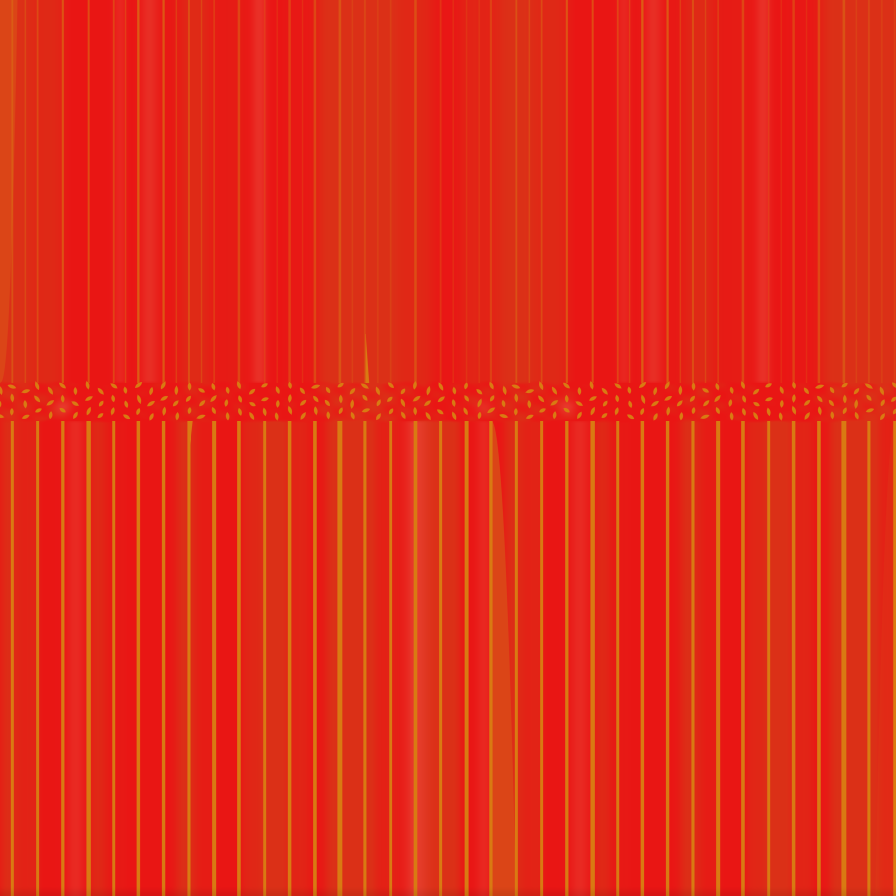
This pattern is drawn by a Shadertoy shader. Its source:

```glsl
// Red vertical stripes with ochre pinstripes, split by a narrow band of scattered seeds.
// Lines and seeds share one grid whose variation recurs every 40 columns; layered
// sines shade the ground, and curved wedges break the stripes in a few places.

const float TAU = 6.2831853;
const float COLUMNS = 71.11;   // grid columns across the canvas
const float PERIOD = 40.0;     // columns before the variation recurs
const float BAND_LOW = 0.530;
const float BAND_HIGH = 0.573;

float hash(vec2 p) {
    return fract(sin(dot(p, vec2(127.1, 311.7))) * 4375.85);
}

// Soft vertical highlight, centred on c within the recurring period
float streak(float t, float c, float width) {
    float d = abs(fract(t - c + 0.5) - 0.5) / width;
    return exp(-d * d);
}

// Filled span from 0 to width along d
float wedge(float d, float width, float aa) {
    return smoothstep(-aa, aa, d) * smoothstep(-aa, aa, width - d) * step(0.0001, width);
}

// Pointed seed: the overlap of two circles, upright and centred
float seedDistance(vec2 p, float halfLength, float halfWidth) {
    float offset = (halfLength * halfLength - halfWidth * halfWidth) / (2.0 * halfWidth);
    return length(vec2(abs(p.x) + offset, p.y)) - offset - halfWidth;
}

// Seeds in three rows, with alternate columns raised
float seeds(vec2 uv, float aa) {
    vec2 q = vec2(uv.x, uv.y - BAND_LOW) * COLUMNS;
    float column = floor(q.x + 0.5);
    float lift = mix(-0.1, 0.3, mod(column, 2.0));
    float row = clamp(floor(q.y - lift), 0.0, 2.0);
    vec2 id = vec2(mod(column, PERIOD), row);
    vec2 p = q - vec2(column, row + 0.5 + lift);
    p -= 0.14 * (vec2(hash(id + 3.0), hash(id + 8.0)) - 0.5);
    float angle = (hash(id) - 0.5) * 2.6;
    p = mat2(cos(angle), sin(angle), -sin(angle), cos(angle)) * p;
    float d = seedDistance(p, 0.27 + 0.1 * hash(id + 5.0), 0.14) / COLUMNS;
    return 1.0 - smoothstep(-aa, aa, d);
}

void mainImage(out vec4 fragColor, in vec2 fragCoord) {
    vec2 uv = fragCoord / iResolution.xy;
    float aa = 0.7 / min(iResolution.x, iResolution.y);
    float t = uv.x * COLUMNS / PERIOD;
    float above = step(BAND_HIGH, uv.y);
    float below = 1.0 - step(BAND_LOW, uv.y);
    float inBand = smoothstep(BAND_LOW - 0.003, BAND_LOW + 0.003, uv.y)
                 * (1.0 - smoothstep(BAND_HIGH - 0.003, BAND_HIGH + 0.003, uv.y));

    // Ground shading
    float upperTone = cos(3.0 * TAU * (t - 0.05)) + 0.8 * cos(TAU * (t - 0.8))
                    + 0.3 * sin(11.0 * TAU * t);
    float lowerTone = cos(6.0 * TAU * (t - 0.704)) - 0.8 * cos(TAU * (t - 0.204))
                    + 0.35 * sin(17.0 * TAU * t);
    float bandTone = 0.5 * upperTone - 0.3
                   + 0.5 * sin(uv.x * 170.0) * sin(uv.y * 260.0 + uv.x * 40.0);
    float tone = mix(mix(lowerTone, upperTone, step(0.55, uv.y)), bandTone, inBand);
    vec3 color = mix(vec3(0.915, 0.085, 0.08), vec3(0.86, 0.19, 0.09),
                     smoothstep(-0.9, 1.3, tone));

    // Pale streaks and glows
    float upperGlow = 0.7 * streak(t, 0.296, 0.017) + 0.8 * streak(t, 0.514, 0.015)
                    + 0.5 * streak(t, 0.238, 0.012);
    float lowerGlow = 0.6 * streak(t, 0.15, 0.018) + streak(t, 0.826, 0.022)
                    + 0.5 * streak(t, 0.96, 0.015);
    float rise = (uv.y - 0.5456) / 0.009;
    float bandGlow = (streak(t, 0.125, 0.017) + 0.6 * streak(t, 0.96, 0.018)) * exp(-rise * rise);
    float glow = mix(upperGlow * above + lowerGlow * below, bandGlow, inBand);
    color = mix(color, vec3(0.91, 0.26, 0.20), 0.75 * glow);

    // Curved wedges growing away from the band
    float climb = max(uv.y - BAND_HIGH, 0.0) / (1.0 - BAND_HIGH);
    float drop = max(BAND_LOW - uv.y, 0.0) / BAND_LOW;
    float patches = above * wedge(uv.x + 0.01, 0.01 + 0.0195 * pow(climb, 0.4), aa)
                  + below * wedge(uv.x - 0.548, 0.028 * pow(drop, 0.45), aa)
                  + 0.25 * below * wedge(1.0 - uv.x + 0.01, 0.01 + 0.023 * pow(drop, 0.45), aa);
    color = mix(color, vec3(0.86, 0.27, 0.09), patches);

    // Pinstripes: even and bold below, thin and uneven above
    float column = floor(uv.x * COLUMNS + 0.5);
    float id = mod(column, PERIOD);
    float odd = mod(column, 2.0);
    float vary = hash(vec2(id, 4.0));
    float jitter = (hash(vec2(id, 9.0)) - 0.5) * 0.0012;
    float d = abs(uv.x - column / COLUMNS - jitter);
    float bold = step(abs(mod(id, 10.0) - 7.0), 0.5);
    float lowerWidth = 0.0015 + 0.0006 * vary + 0.0007 * bold;
    float upperWidth = 0.0008 + 0.0007 * vary * odd;
    float strength = mix(0.35 * step(0.55, vary), mix(0.3, 0.8, vary), odd);
    strength *= mix(1.0, 0.6, step(19.0, id));
    float lines = below * odd * (1.0 - smoothstep(lowerWidth - aa, lowerWidth + aa, d))
                + above * strength * (1.0 - smoothstep(upperWidth - aa, upperWidth + aa, d));

    // Short spurs where a stripe meets the band
    lines += above * wedge(uv.x - 0.408, 0.004 * max(0.629 - uv.y, 0.0) / 0.056, aa);
    lines += below * wedge(uv.x - 0.211, 0.004 * max(uv.y - 0.495, 0.0) / 0.035, aa);

    lines = max(lines, seeds(uv, aa));
    color = mix(color, vec3(0.85, 0.48, 0.07), clamp(lines, 0.0, 1.0));

    // Faint dark lower edge
    color *= 1.0 - 0.08 * (1.0 - smoothstep(0.0, 0.012, uv.y));
    fragColor = vec4(color, 1.0);
}
```
